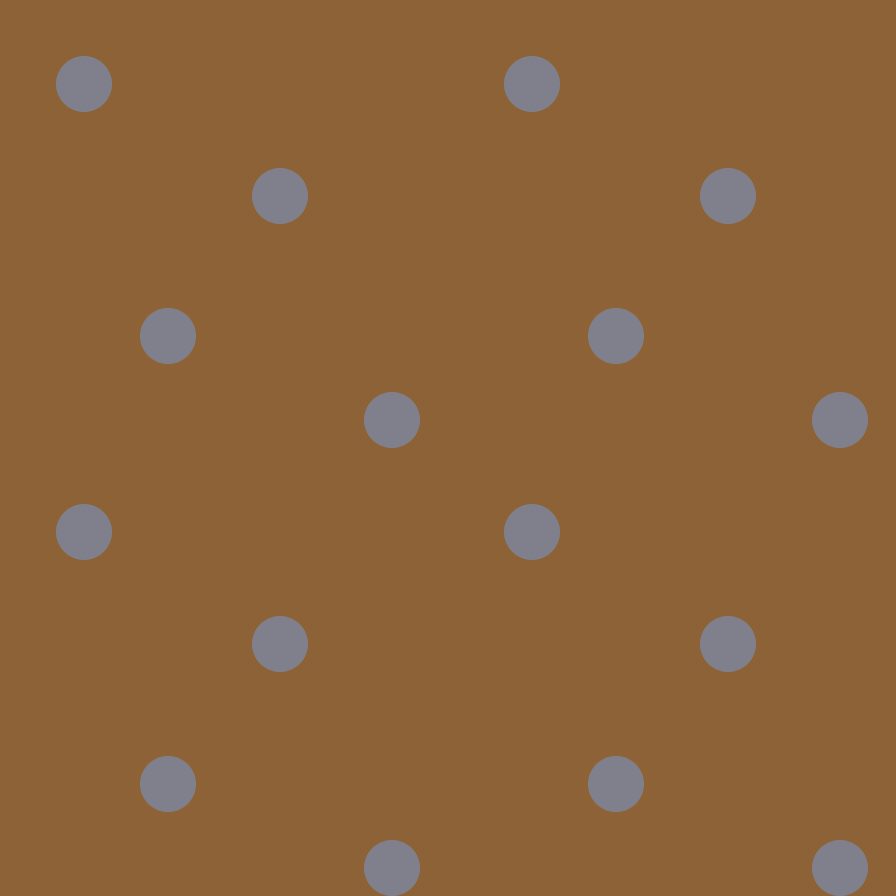
This pattern is drawn by a WebGL 1 fragment shader. Its source:

```glsl
precision mediump float;
// Flat grey dots scattered four to a tile on a plain brown ground.

uniform vec2 u_resolution;

const float REPEATS = 2.0;             // tiles across and down
const float GRID = 16.0;               // grid units along a tile side
const float DOT_RADIUS = 1.0;          // in grid units
const vec2 FIRST_DOT = vec2(3.0, 13.0);
const vec2 PAIR_STEP = vec2(7.0, -4.0); // from left to right dot of a pair
const vec2 ROW_STEP = vec2(3.0, -9.0);  // from upper to lower pair
const vec2 SKEW = vec2(1.0, 1.0);       // extra shift of the last dot
const vec3 GROUND_COLOR = vec3(0.549, 0.384, 0.212);
const vec3 DOT_COLOR = vec3(0.502, 0.502, 0.549);

// Shortest offset between two points of the wrapping tile
vec2 wrappedOffset(vec2 a, vec2 b) {
  return mod(a - b + 0.5 * GRID, GRID) - 0.5 * GRID;
}

// Signed distance to the nearest dot, in grid units
float dotsDistance(vec2 p) {
  float nearest = GRID;
  for (int row = 0; row < 2; row++) {
    for (int side = 0; side < 2; side++) {
      float r = float(row);
      float s = float(side);
      vec2 center = FIRST_DOT + s * PAIR_STEP + r * ROW_STEP + r * s * SKEW;
      nearest = min(nearest, length(wrappedOffset(p, center)));
    }
  }
  return nearest - DOT_RADIUS;
}

void main() {
  vec2 uv = gl_FragCoord.xy / u_resolution;
  vec2 p = fract(uv * REPEATS) * GRID;

  // Edge smoothing over one pixel
  float pixel = REPEATS * GRID / min(u_resolution.x, u_resolution.y);
  float coverage = clamp(0.5 - dotsDistance(p) / pixel, 0.0, 1.0);

  gl_FragColor = vec4(mix(GROUND_COLOR, DOT_COLOR, coverage), 1.0);
}
```
